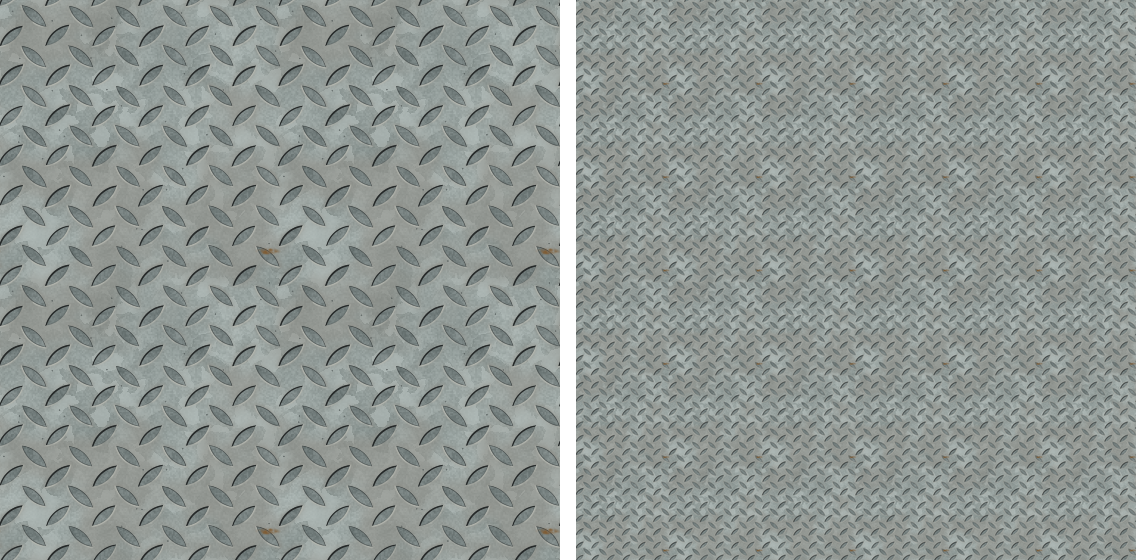
Left, the tile; right, the same tile 3 across and 3 down.
Reproduce this texture procedurally as a Shadertoy shader.

```glsl
// Galvanised tread plate: pointed lugs leaning left and right on a staggered grid.
// Lugs are vesica distance fields with crescent shadows and pale lower rims;
// the zinc is warped cellular patches plus wrapping noise, tiled 2 by 2.

const float TILES = 2.0;                   // wear tiles per canvas side
const vec2  GRID = vec2(6.0, 7.0);         // lug pairs per tile
const vec2  RISING_POS = vec2(0.23, 0.11); // lug centres, in grid cells
const vec2  FALLING_POS = vec2(0.735, 0.60);
const float LUG_ANGLE = 0.72;
const vec2  LUG_HALF = vec2(0.0175, 0.056); // half width and length, in tiles
const float SHADOW_WIDTH = 0.0052;
const float RIM_WIDTH = 0.0045;
const float HALO_WIDTH = 0.009;
const vec2  RUSTY_LUG = vec2(5.0, 0.0);

const vec3 ZINC = vec3(0.595, 0.637, 0.627);
const vec3 PALE_ZINC = vec3(0.69, 0.73, 0.72);
const vec3 STAIN = vec3(0.55, 0.54, 0.51);
const vec3 LUG = vec3(0.455, 0.498, 0.495);
const vec3 RIM = vec3(0.72, 0.73, 0.70);
const vec3 SHADOW = vec3(0.13, 0.14, 0.14);
const vec3 RUST = vec3(0.50, 0.36, 0.20);

float hash(vec2 p) {
    vec3 q = fract(p.xyx * 0.1031);
    q += dot(q, q.yzx + 33.33);
    return fract((q.x + q.y) * q.z);
}

vec2 hash2(vec2 p) {
    return vec2(hash(p + 17.0), hash(p + 59.0));
}

// Value noise that wraps after `count` cells
float noise(vec2 t, float count) {
    vec2 p = t * count, i = floor(p), f = p - i;
    f = f * f * (3.0 - 2.0 * f);
    vec2 a = mod(i, count), b = mod(i + 1.0, count);
    return mix(mix(hash(a), hash(vec2(b.x, a.y)), f.x),
               mix(hash(vec2(a.x, b.y)), hash(b), f.x), f.y);
}

float fbm(vec2 t, float count) {
    float sum = 0.0, amp = 0.533;
    for (int i = 0; i < 4; i++) {
        sum += amp * noise(t, count);
        count *= 2.0;
        amp *= 0.5;
    }
    return sum;
}

// Random tone of the nearest wrapping cell: one crystal of zinc
float crystal(vec2 t, float count) {
    vec2 p = t * count, base = floor(p);
    float best = 9.0, tone = 0.0;
    for (int y = -1; y <= 1; y++)
    for (int x = -1; x <= 1; x++) {
        vec2 cell = base + vec2(x, y), id = mod(cell, count);
        float d = length(cell + hash2(id) - p);
        if (d < best) { best = d; tone = hash(id + 91.0); }
    }
    return tone;
}

// Pointed oval, long axis along y
float vesica(vec2 p, vec2 halfSize) {
    p = abs(p);
    float r = dot(halfSize, halfSize) / (2.0 * halfSize.x);
    float d = r - halfSize.x;
    return (p.y - halfSize.y) * d > p.x * halfSize.y
        ? length(p - vec2(0.0, halfSize.y)) : length(p + vec2(d, 0.0)) - r;
}

vec3 plate(vec2 t, float grain) {
    vec2 warp = vec2(fbm(t, 16.0), fbm(t + 0.37, 16.0)) - 0.5;
    vec2 w = t + 0.07 * warp;
    float coarse = crystal(w, 9.0), fine = crystal(w + 0.21, 21.0);
    vec3 col = ZINC + 0.055 * (coarse - 0.5) + 0.045 * (fine - 0.5);
    col += 0.13 * (fbm(t, 6.0) - 0.5) + 0.075 * (grain - 0.5);
    // Bright flakes and broad brown stains
    float flake = smoothstep(0.70, 0.80, fine) * smoothstep(0.42, 0.60, fbm(t + 0.6, 7.0));
    col = mix(col, PALE_ZINC, 0.65 * flake);
    col = mix(col, STAIN, 0.45 * smoothstep(0.50, 0.75, fbm(t + 0.13, 4.0)));
    // Sparse dark pits
    vec2 p = t * 36.0, id = mod(floor(p), 36.0);
    float pit = length(fract(p) - 0.25 - 0.5 * hash2(id));
    return mix(col, LUG * 0.7, 0.7 * step(0.95, hash(id + 7.0)) * smoothstep(0.16, 0.05, pit));
}

vec3 addLug(vec3 col, vec2 t, vec2 pos, float lean, float grain, float px) {
    vec2 cell = t * GRID - pos, nearest = floor(cell + 0.5);
    vec2 id = mod(nearest, GRID), seed = id + 20.0 * (lean + 2.0);
    vec2 local = (cell - nearest) / GRID - 0.004 * (hash2(seed) - 0.5);
    float wear = hash(seed + 5.0), patchy = fbm(t + 0.45, 24.0);

    vec2 along = vec2(cos(LUG_ANGLE), lean * sin(LUG_ANGLE));
    vec2 across = vec2(-lean * along.y * lean, along.x) * vec2(lean, 1.0) * vec2(lean, 1.0);
    vec2 q = vec2(dot(local, across), dot(local, along));
    vec2 size = LUG_HALF * (0.95 + 0.1 * hash(seed + 3.0));
    float d = vesica(q, size), inside = smoothstep(px, -px, d);
    float rising = step(0.0, lean), lower = smoothstep(0.003, -0.006, q.x);

    // Worn halo and lit lower rim
    col = mix(col, STAIN, (0.35 + 0.4 * wear) * exp(-max(d, 0.0) / HALO_WIDTH) * patchy * 1.3);
    float rim = smoothstep(RIM_WIDTH + px, 0.0, abs(d - 0.4 * RIM_WIDTH)) * lower;
    col = mix(col, RIM, rim * smoothstep(0.25, 0.65, patchy) * 0.85);

    // Raised face, then the shaded crescent on its upper side
    vec3 face = LUG + 0.10 * (grain - 0.5) + 0.14 * (patchy - 0.5) - 0.5 * q.y * lean;
    col = mix(col, face, inside * 0.93);
    float shift = SHADOW_WIDTH * mix(0.45, 1.0, rising) * (0.8 + 0.4 * wear);
    float crescent = smoothstep(-px, px, vesica(q + vec2(shift, 0.0), size)) * inside;
    col = mix(col, SHADOW, crescent * mix(0.6, 0.95, rising));
    float outline = smoothstep(px + 0.0015, 0.0, abs(d + 0.001)) * lower;
    col = mix(col, SHADOW, outline * mix(0.35, 0.12, rising));

    // Rust streak on a single falling lug per tile
    float streak = length((local - vec2(0.0, 0.018)) * vec2(1.0, 3.5));
    float rusty = (1.0 - rising) * step(length(id - RUSTY_LUG), 0.5);
    return mix(col, RUST, rusty * smoothstep(0.05, 0.02, streak) * smoothstep(0.35, 0.6, patchy));
}

void mainImage(out vec4 fragColor, in vec2 fragCoord) {
    vec2 t = TILES * fragCoord / iResolution.xy;
    float px = 0.6 * TILES / iResolution.y;
    float grain = noise(t, 190.0);
    vec3 col = plate(t, grain);
    col = addLug(col, t, RISING_POS, 1.0, grain, px);
    col = addLug(col, t, FALLING_POS, -1.0, grain, px);
    fragColor = vec4(clamp(col, 0.0, 1.0), 1.0);
}
```
